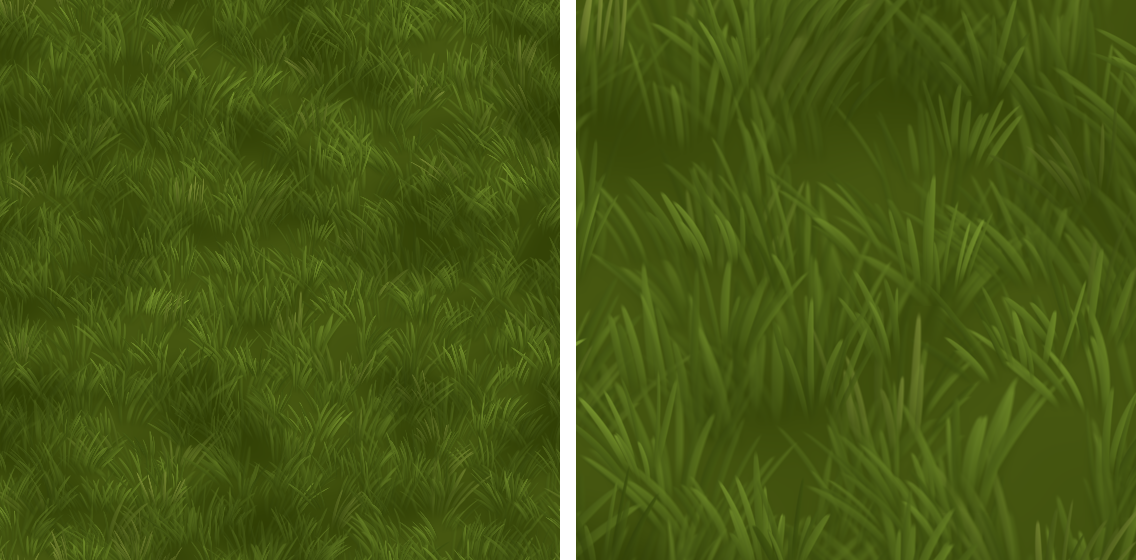
Left: the whole. Right: its middle third, enlarged.
Give the GLSL for this texture, as a three.js fragment shader.

```glsl
varying vec2 vUv;

const float TAU = 6.2831853;
const int LAYERS = 8;
const int BLADES = 9;

const vec3 SOIL_DARK = vec3(0.187, 0.245, 0.015);
const vec3 SOIL_LIGHT = vec3(0.275, 0.342, 0.065);
const vec3 BLADE_DEEP = vec3(0.218, 0.29, 0.045);
const vec3 BLADE_LIGHT = vec3(0.455, 0.565, 0.175);
const vec3 BLADE_DRY = vec3(0.5, 0.555, 0.22);

float hash(vec2 p) {
  p = fract(p * vec2(0.1031, 0.1130));
  p += dot(p, p.yx + 33.33);
  return fract((p.x + p.y) * p.x * 97.31);
}

vec2 hash2(vec2 p) {
  return vec2(hash(p + 17.3), hash(p + 71.9));
}

// Soft dark blots around jittered points of a wrapping grid
float blots(vec2 uv, vec2 count, float seed) {
  vec2 p = uv * count;
  vec2 cell = floor(p);
  float light = 1.0;
  for (int y = -1; y <= 1; y++) {
    for (int x = -1; x <= 1; x++) {
      vec2 id = cell + vec2(float(x), float(y));
      vec2 key = mod(id, count) + seed;
      vec2 d = p - id - hash2(key);
      float fade = 1.0 - smoothstep(0.0, 0.95, length(d));
      light *= 1.0 - fade * (0.25 + 0.6 * hash(key + 5.7));
    }
  }
  return light;
}

// Uneven light over the meadow, warped by sines
float meadowLight(vec2 uv) {
  vec2 warp = 0.012 * sin(TAU * (uv.yx * vec2(5.0, 4.0) + uv * 2.0));
  float broad = blots(uv + warp, vec2(5.0, 7.0), 3.0);
  float small = blots(uv - warp, vec2(9.0, 13.0), 41.0);
  return smoothstep(0.15, 0.88, broad * 0.5 + small * 0.5);
}

// Curved stroke rooted at the origin: cover, side, height and soft shadow
vec4 blade(vec2 p, float height, float lean, float bend, float width, float soft) {
  float t = clamp(p.y / height, 0.0, 1.0);
  float slope = lean + 2.0 * bend * t;
  float side = (p.x - p.y * (lean + bend * t)) / sqrt(1.0 + slope * slope);
  float halfWidth = width * 1.5 * sqrt(t) * pow(1.0 - t, 0.5);
  float cover = 1.0 - smoothstep(-soft, soft, abs(side) - halfWidth);
  cover *= smoothstep(0.0, 0.35, t) * (1.0 - smoothstep(0.92, 1.0, t));
  float shadow = 1.0 - smoothstep(0.0, 3.0 * width, abs(side));
  shadow *= smoothstep(0.0, 0.2, t) * (1.0 - smoothstep(0.3, 0.95, t));
  return vec4(cover, clamp(side / width, -1.0, 1.0), t, shadow);
}

// One tuft: a fan of blades sharing sway and tone
vec3 paintTuft(vec3 color, vec2 p, vec2 key, float light, float front) {
  float sway = (hash(key + 2.1) - 0.5) * 1.1;
  float fan = mix(0.1, 1.1, hash(key + 8.4));
  float spread = mix(0.15, 0.6, hash(key + 4.6));
  float tuftTone = hash(key + 6.2);
  float dry = step(0.86, hash(key + 9.5));
  for (int i = 0; i < BLADES; i++) {
    vec2 seed = key + float(i) * vec2(13.7, 7.9);
    vec2 r = hash2(seed);
    vec2 q = hash2(seed + 31.4);
    float place = (float(i) + r.x) / float(BLADES) - 0.5;
    float lean = sway * 0.6 + fan * place;
    float bend = 0.7 * sway + 0.35 * lean + (r.y - 0.5) * 0.3;
    float height = mix(0.38, 0.9, q.x) * (1.0 - 0.32 * min(abs(lean + bend), 1.5));
    float width = mix(0.018, 0.04, q.y);
    float soft = mix(0.017, 0.0075, front);
    vec2 root = vec2(spread * place, 0.15 * (r.y - 0.5));
    vec4 stroke = blade(p - root, height, lean, bend, width, soft);

    float tone = 0.02 + 0.38 * front * tuftTone + 0.78 * hash(seed + 55.1);
    tone *= 0.42 + 0.58 * stroke.z;
    vec3 tint = mix(BLADE_LIGHT, BLADE_DRY, dry * front);
    vec3 paint = mix(BLADE_DEEP, tint, tone) * (1.0 + 0.13 * stroke.y);
    paint *= mix(0.85, 1.03, light);
    float opacity = mix(0.62, 0.92, front) * mix(0.45, 1.0, light);
    color = mix(color, SOIL_DARK, 0.13 * stroke.w);
    color = mix(color, paint, stroke.x * opacity);
  }
  return color;
}

// A wrapping layer of scattered tufts, far rows first
vec3 paintLayer(vec3 color, vec2 uv, float count, float seed, float light, float front) {
  vec2 p = uv * count + hash2(vec2(seed, seed + 3.0));
  vec2 cell = floor(p);
  for (int y = 0; y < 2; y++) {
    for (int x = -1; x <= 1; x++) {
      vec2 id = cell + vec2(float(x), -float(y));
      vec2 key = mod(id, count) + seed;
      color = paintTuft(color, p - id - hash2(key), key, light, front);
    }
  }
  return color;
}

void main() {
  float light = meadowLight(vUv);
  vec3 color = mix(SOIL_DARK, SOIL_LIGHT, light);
  for (int i = 0; i < LAYERS; i++) {
    float front = float(i) / float(LAYERS - 1);
    float count = 8.0 + mod(float(i) * 2.0, 5.0);
    color = paintLayer(color, vUv, count, 19.0 + 37.0 * float(i), light, front);
  }
  gl_FragColor = vec4(color, 1.0);
}
```
